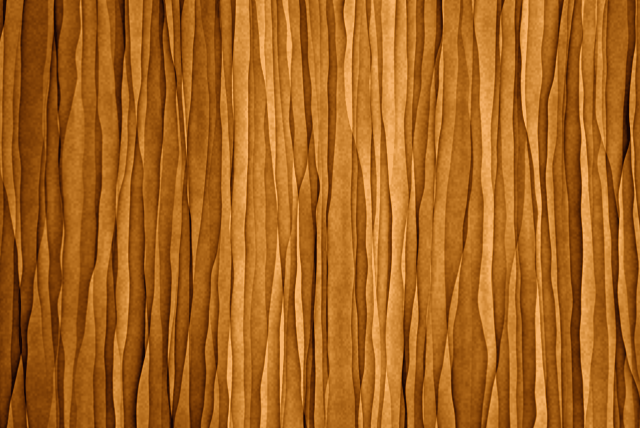
A Shadertoy shader for this texture:

```glsl
// Amber crinkled fabric hanging in narrow vertical pleats under soft side light.
// Two layers of overlapping strips with wandering edges give ridges and creases;
// streaks, mottling and grain are added before a dark-to-light colour ramp.

float hash(vec2 p)
{
    vec3 q = fract(vec3(p.xyx) * 0.1031);
    q += dot(q, q.yzx + 33.33);
    return fract((q.x + q.y) * q.z);
}

// Smooth value noise, 0 to 1
float noise(vec2 p)
{
    vec2 cell = floor(p);
    vec2 f = fract(p);
    f = f * f * (3.0 - 2.0 * f);
    float low = mix(hash(cell), hash(cell + vec2(1.0, 0.0)), f.x);
    float high = mix(hash(cell + vec2(0.0, 1.0)), hash(cell + 1.0), f.x);
    return mix(low, high, f.y);
}

// Noise centred on zero
float signedNoise(vec2 p)
{
    return noise(p) - 0.5;
}

// Position of one strip's edge, in strip widths
float stripEdge(float id, float y, float row, float phase)
{
    float jitter = 0.95 * (hash(vec2(row, 3.0)) - 0.5);
    float wander = 1.7 * signedNoise(vec2(y * 1.9 + phase, row));
    float bends = 0.4 * signedNoise(vec2(y * 6.0 + phase, row + 2.0));
    float kinks = 0.2 * signedNoise(vec2(y * 17.0 + phase, row + 3.0));
    return id + jitter + wander + bends + kinks;
}

// Relief of overlapping strips: each covers the last and shades what lies beside it
float pleats(vec2 p, float density, float seed, float blur)
{
    float x = p.x * density;
    float first = floor(x);
    float tone = 0.0;
    for (int i = -3; i <= 4; i++)
    {
        float id = first + float(i);
        float row = id * 7.0 + seed;
        float phase = 20.0 * hash(vec2(row, 21.0));
        float d = x - stripEdge(id, p.y, row, phase);

        float depth = 0.1 + 1.2 * noise(vec2(p.y * 2.8 + phase, row + 4.0));
        float shadow = depth * exp(min(d, 0.0) / 0.2);

        float strip = 0.26 * (hash(vec2(row, 9.0)) - 0.5);
        strip += 0.28 * depth * exp(-max(d, 0.0) / 0.16);
        strip -= 0.2 * smoothstep(0.0, 1.2, d);

        float cover = smoothstep(-blur * density, blur * density, d);
        tone = mix(tone - shadow, strip, cover);
    }
    return tone;
}

// Brown through amber to pale gold
vec3 amberRamp(float t)
{
    t = clamp(t, -0.3, 1.2);
    float warm = max(t, 0.0);
    return vec3(0.27 + 0.58 * t,
                0.11 + 0.29 * t + 0.17 * warm * warm,
                0.01 + 0.24 * warm * warm * warm);
}

void mainImage(out vec4 fragColor, in vec2 fragCoord)
{
    vec2 uv = fragCoord / iResolution.xy;
    vec2 p = fragCoord / iResolution.y;
    float blur = max(0.0024, 1.0 / iResolution.y);

    // Shared lean of neighbouring folds
    vec2 cloth = p + vec2(4.0, 3.0);
    cloth.x += 0.06 * signedNoise(vec2(p.x * 3.0, p.y * 1.5) + 5.0);

    // Wide pleats, with narrow ones facing the other way
    float tone = 1.07;
    tone += 0.78 * pleats(cloth, 23.0, 13.0, blur);
    tone += 0.6 * pleats(vec2(12.0 - cloth.x, cloth.y), 39.0, 58.0, blur);

    // Fibres and grain of the surface
    tone += 0.14 * signedNoise(cloth * vec2(80.0, 4.0));
    tone += 0.1 * signedNoise(cloth * vec2(55.0, 40.0));
    tone += 0.15 * signedNoise(cloth * vec2(210.0, 180.0));

    // Light pooled right of centre, fading to the left and below
    vec2 away = (uv - vec2(0.62, 0.6)) * vec2(1.0, 0.6);
    tone -= 0.9 * dot(away, away);

    fragColor = vec4(amberRamp(tone), 1.0);
}
```
